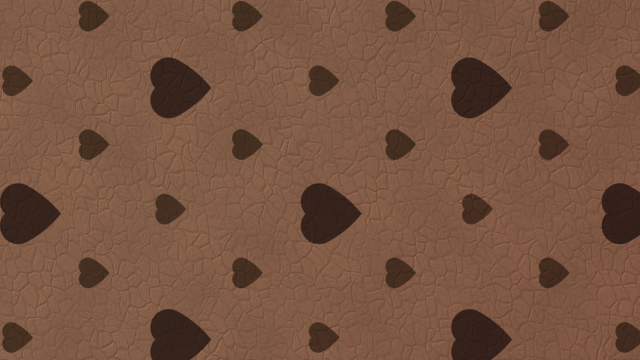
This pattern is drawn by a WebGL 2 fragment shader. Its source:

```glsl
#version 300 es
precision highp float;
// Brown grained leather printed with staggered large and small sideways hearts.

#define BIG_PERIOD vec2(0.8356, 0.6991)
#define BIG_ORIGIN vec2(0.0845, 0.4063)
#define BIG_SIZE 0.169
#define SMALL_PERIOD vec2(0.4259, 0.3565)
#define SMALL_ORIGIN vec2(0.2616, 0.5984)
#define GAP_ORIGIN vec2(0.0486, 0.7755)
#define SMALL_SIZE 0.085
#define GRAIN_CELLS 27.0
#define RELIEF 0.17
#define LEATHER vec3(0.510, 0.366, 0.280)
#define BIG_INK vec3(0.210, 0.138, 0.110)
#define SMALL_INK vec3(0.272, 0.186, 0.130)

uniform vec2 u_resolution;
out vec4 fragColor;

vec2 hash2(vec2 p) {
    vec3 q = fract(p.xyx * vec3(0.1031, 0.1030, 0.0973));
    q += dot(q, q.yzx + 33.33);
    return fract((q.xx + q.yz) * q.zy);
}

// Layered sines, roughly -1 to 1.
float waves(vec2 p) {
    return 0.5 * sin(p.x * 1.7 + 1.3 * sin(p.y * 1.1 + 0.6))
         + 0.5 * sin(p.y * 2.1 + 1.6 * sin(p.x * 1.4 + 2.0));
}

// Distance to the nearest border between cells.
float cellBorder(vec2 p) {
    vec2 cell = floor(p), f = p - cell;
    vec2 nearest = vec2(9.0), second = vec2(9.0);
    for (int j = -1; j <= 1; j++)
    for (int i = -1; i <= 1; i++) {
        vec2 g = vec2(i, j);
        vec2 r = g + 0.08 + 0.84 * hash2(cell + g + 50.0) - f;
        if (dot(r, r) < dot(nearest, nearest)) {
            second = nearest;
            nearest = r;
        } else if (dot(r, r) < dot(second, second)) {
            second = r;
        }
    }
    return dot(0.5 * (nearest + second), normalize(second - nearest));
}

// Leather surface: coarse creases of varying depth over finer wrinkles.
float grainHeight(vec2 p) {
    vec2 q = p * GRAIN_CELLS;
    q = vec2(q.x * 1.12 + 0.25 * q.y, q.y * 0.92);
    q += 0.22 * vec2(waves(q * 1.3), waves(q.yx * 1.3 + 4.0));
    float depth = 0.75 + 0.35 * waves(q * 0.45 + 7.0);
    float coarse = smoothstep(0.0, 0.17, cellBorder(q));
    float fine = smoothstep(0.0, 0.25, cellBorder(q * 1.9 + 13.7));
    return depth * coarse + 0.3 * fine;
}

// Heart pointing right in a unit box: round lobes joined to shallow side arcs.
float heart(vec2 p) {
    p = vec2(p.x + 0.5, abs(p.y));
    vec2 lobe = p - vec2(0.3, 0.2);
    bool onSide = 0.883 * lobe.x > 0.469 * lobe.y;
    return onSide ? length(p - vec2(-0.396, -1.109)) - 1.783
                  : length(lobe) - 0.3;
}

// Hearts on a rectangular lattice.
float heartGrid(vec2 p, vec2 period, float size) {
    vec2 local = (fract(p / period + 0.5) - 0.5) * period;
    return heart(local / size) * size;
}

// Lattice with a second set shifted by half a period each way.
float staggeredHearts(vec2 p, vec2 period, float size) {
    return min(heartGrid(p, period, size),
               heartGrid(p - 0.5 * period, period, size));
}

void main() {
    vec2 p = gl_FragCoord.xy / u_resolution.y;
    vec2 uv = gl_FragCoord.xy / u_resolution;
    float aa = 0.8 / u_resolution.y;

    // Printed hearts; the second small set fills the gaps between large ones.
    float big = staggeredHearts(p - BIG_ORIGIN, BIG_PERIOD, BIG_SIZE);
    float small = min(heartGrid(p - SMALL_ORIGIN, SMALL_PERIOD, SMALL_SIZE),
        staggeredHearts(p - GAP_ORIGIN, 2.0 * SMALL_PERIOD, SMALL_SIZE));
    vec3 color = mix(LEATHER, SMALL_INK, 1.0 - smoothstep(-aa, aa, small));
    color = mix(color, BIG_INK, 1.0 - smoothstep(-aa, aa, big));

    // Raking light from the upper left, with darkened creases.
    vec2 toLight = vec2(-0.0017, 0.0021);
    float h = grainHeight(p);
    float slope = h - grainHeight(p + toLight);
    float shade = 1.0 + RELIEF * slope + 0.06 * (h - 0.93);

    // Soft mottling and uneven illumination, warmer toward the lower right.
    shade += 0.018 * waves(p * 9.0) + 0.012 * waves(p.yx * 31.0);
    shade += 0.05 * (0.5 - uv.x) - 0.06 * dot(uv - 0.5, uv - 0.5);
    float warmth = smoothstep(0.5, 1.3, uv.x + 0.4 * (1.0 - uv.y));
    color *= mix(vec3(1.0), vec3(1.015, 0.965, 0.97), warmth);

    fragColor = vec4(color * shade, 1.0);
}
```
